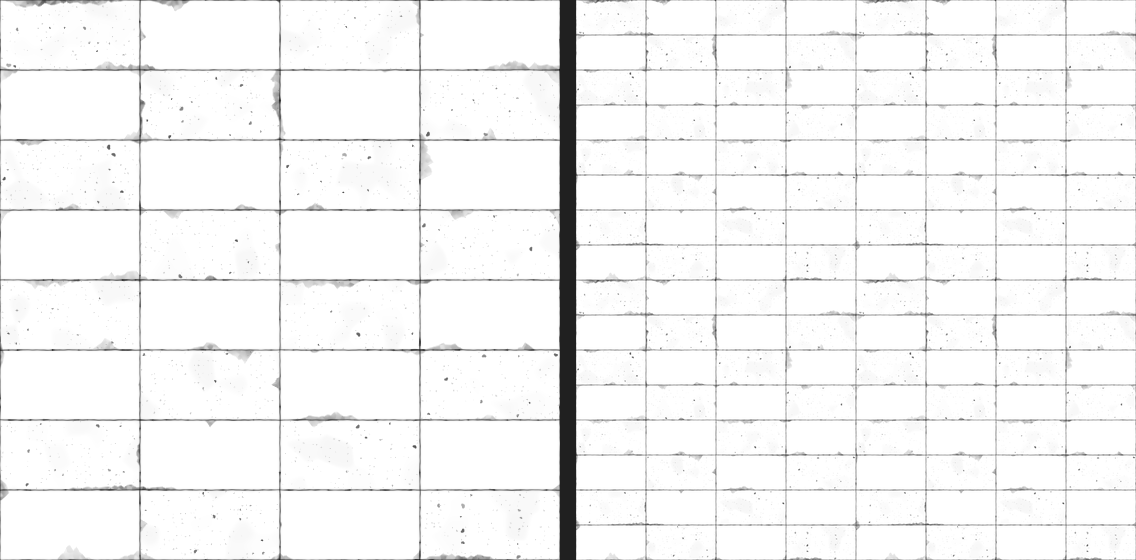
Left: one tile. Right: repeated 2 by 2.
A Shadertoy shader for this texture map:

```glsl
// White rectangular tiles, 4 by 8, with thin grey joints, chipped edges and speckles on alternate tiles.

const float TAU = 6.2831853;
const vec2 TILES = vec2(4.0, 8.0);

float hash(vec2 p) {
    vec3 q = fract(p.xyx * vec3(0.1031, 0.1030, 0.0973));
    q += dot(q, q.yzx + 33.33);
    return fract((q.x + q.y) * q.z);
}

// Piecewise linear noise along a line, wrapping after "period" cells
float jagged(float x, float period, float seed) {
    x *= period;
    float i = floor(x);
    float a = hash(vec2(mod(i, period), seed));
    float b = hash(vec2(mod(i + 1.0, period), seed));
    return mix(a, b, x - i);
}

// Softened cellular noise: blends the random tones of nearby cells
float softCells(vec2 p, float count) {
    p *= count;
    vec2 cell = floor(p);
    float sum = 0.0, total = 0.0;
    for (int y = -1; y <= 1; y++)
    for (int x = -1; x <= 1; x++) {
        vec2 c = cell + vec2(x, y);
        vec2 id = mod(c, count);
        vec2 d = c + vec2(hash(id + 3.7), hash(id + 41.3)) - p;
        float w = exp(-6.0 * dot(d, d));
        sum += w * hash(id + 17.9);
        total += w;
    }
    return sum / total;
}

// Layered sines with whole frequencies, used to bend the joints
float waver(vec2 p) {
    return 0.5 * sin(TAU * (13.0 * p.x + 11.0 * p.y))
         + 0.3 * sin(TAU * (37.0 * p.x - 29.0 * p.y))
         + 0.2 * sin(TAU * (71.0 * p.x + 67.0 * p.y));
}

float inside(float dist, float blur) {
    return clamp(0.5 - dist / blur, 0.0, 1.0);
}

// Brightness left by one family of parallel joints and their chipped edges
float joints(float along, float across, float count, float salt,
             float rarity, float facet, float px) {
    float row = floor(across * count + 0.5);
    float offset = across - row / count;
    float dist = abs(offset);
    float lineSeed = mod(row, count) + salt;
    float sideSeed = lineSeed + 31.0 + 20.0 * step(0.0, offset);

    // Thin line of uneven width and tone
    float bump = jagged(along, 128.0, lineSeed + 5.5);
    float halfWidth = 0.0008 + 0.0011 * pow(bump, 5.0);
    float ink = 0.40 + 0.25 * jagged(along, 24.0, lineSeed + 9.5)
              + 0.20 * jagged(along, 160.0, lineSeed + 13.5);
    float line = ink * inside(dist - halfWidth, px);
    float halo = 0.13 * exp(-dist / 0.0013);

    // Chips: shallow ones are dark, deep ones are pale
    float patches = smoothstep(rarity, 1.0, jagged(along, 16.0, sideSeed));
    float pale = jagged(along, 12.0, sideSeed + 70.0);
    float teeth = 0.55 * jagged(along, 72.0, sideSeed + 90.0)
                + 0.45 * jagged(along, 176.0, sideSeed + 110.0);
    float depth = mix(0.009, 0.030, pale) * patches * (0.1 + 1.2 * teeth);
    float chipInk = mix(0.68, 0.14, sqrt(pale)) * (0.45 + 0.9 * facet);
    chipInk *= 1.0 - 0.5 * smoothstep(0.0, 0.020, dist);
    float chip = chipInk * inside(dist - depth, max(0.0030, px))
               * smoothstep(0.0, 0.004, depth);

    return (1.0 - line) * (1.0 - halo) * (1.0 - chip);
}

// One irregular spot in some cells; only alternate tiles receive spots
float speckles(vec2 p, float count, float chance, vec2 radii, vec2 inks, float px) {
    vec2 cell = floor(p * count);
    vec2 id = mod(cell, count);
    vec2 tile = floor((id + 0.5) / count * TILES);
    float speckled = mod(tile.x + tile.y, 2.0);
    float present = step(hash(id + count), chance) * speckled;

    vec2 center = 0.25 + 0.5 * vec2(hash(id + 7.1), hash(id + 23.6));
    vec2 d = p - (cell + center) / count;
    float size = hash(id + 57.2);
    float turn = TAU * hash(id + 83.4);
    float angle = atan(d.y, d.x) + turn;
    float outline = 1.0 + 0.22 * cos(2.0 * angle) + 0.12 * sin(3.0 * angle);
    float radius = mix(radii.x, radii.y, size * size * size) * outline;
    float ink = mix(inks.x, inks.y, hash(id + 97.8));
    return 1.0 - present * ink * inside(length(d) - radius, max(0.0022, px));
}

void mainImage(out vec4 fragColor, in vec2 fragCoord) {
    vec2 p = fragCoord / iResolution.xy;
    float px = 1.0 / min(iResolution.x, iResolution.y);
    vec2 bent = p + 0.00035 * vec2(waver(p.yx), waver(p));
    float facet = softCells(p, 128.0);

    // Speckles: a faint fine layer and a sparse dark one
    float shade = speckles(p, 128.0, 0.22, vec2(0.0006, 0.0014), vec2(0.04, 0.24), px);
    shade *= speckles(p, 48.0, 0.11, vec2(0.0012, 0.0036), vec2(0.30, 0.70), px);

    // Very pale smudges on the speckled tiles
    vec2 tile = floor(p * TILES);
    float smudge = smoothstep(0.55, 1.0, softCells(p, 24.0));
    shade *= 1.0 - 0.03 * smudge * mod(tile.x + tile.y, 2.0);

    // Joints across, then joints down
    shade *= joints(bent.x, bent.y, TILES.y, 11.0, 0.66, facet, px);
    shade *= joints(bent.y, bent.x, TILES.x, 203.0, 0.80, facet, px);

    fragColor = vec4(vec3(shade), 1.0);
}
```
